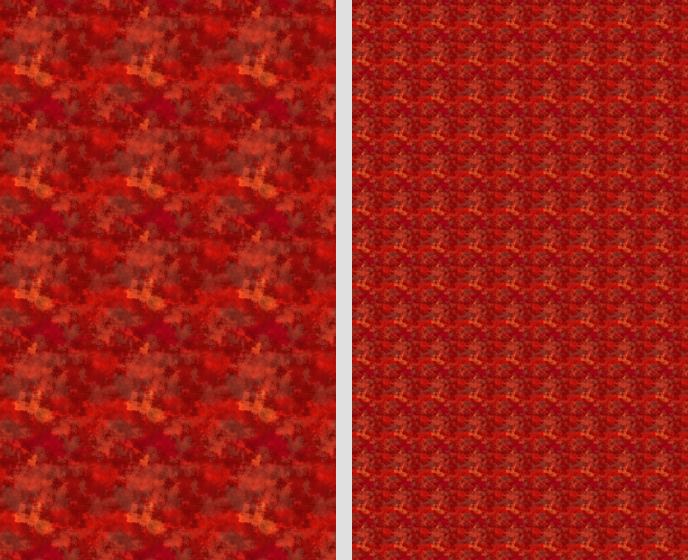
Left: one tile. Right: repeated 3 by 3.
Give the GLSL for this texture, as a WebGL 2 fragment shader.

```glsl
#version 300 es
precision highp float;

uniform vec2 u_resolution;
out vec4 outColor;

#define REPEATS vec2(3.0, 5.0)
#define WARP 0.06
#define RAGGED 1.35
#define GRAIN 0.32
#define DARK_RED vec3(0.53, 0.035, 0.025)
#define RED vec3(0.61, 0.06, 0.045)
#define BRIGHT_RED vec3(0.80, 0.08, 0.04)
#define CRIMSON vec3(0.61, 0.015, 0.075)
#define BROWN vec3(0.54, 0.19, 0.14)
#define RUST vec3(0.73, 0.21, 0.13)
#define ORANGE vec3(0.94, 0.35, 0.14)

vec2 hashGradient(vec2 cell, float seed) {
  vec3 q = fract((cell.xyx + seed * 19.7) * vec3(0.1031, 0.1030, 0.0973));
  q += dot(q, q.yzx + 33.33);
  float angle = 6.28319 * fract((q.x + q.y) * q.z);
  return vec2(cos(angle), sin(angle));
}

// Gradient noise on the unit tile, wrapping after "period" cells
float noise(vec2 p, float period, float seed) {
  p *= period;
  vec2 i = floor(p), f = p - i;
  vec2 s = f * f * f * (f * (f * 6.0 - 15.0) + 10.0);
  vec4 corner;
  for (int k = 0; k < 4; k++) {
    vec2 o = vec2(k & 1, k >> 1);
    corner[k] = dot(hashGradient(mod(i + o, period), seed), f - o);
  }
  return mix(mix(corner.x, corner.y, s.x), mix(corner.z, corner.w, s.x), s.y);
}

// Wrapping cloud noise, centred on zero
float cloud(vec2 p, float period, float seed) {
  float sum = 0.0, amplitude = 0.7;
  for (int k = 0; k < 5; k++) {
    sum += amplitude * noise(p, period, seed + float(k));
    period *= 2.0;
    amplitude *= 0.64;
  }
  return sum;
}

// Lays a ragged, soft-edged stain over the base; distances wrap at the tile
vec3 stain(vec3 base, vec2 p, vec2 centre, vec2 radius, float rough, vec3 color, float strength) {
  vec2 d = fract(p - centre + 0.5) - 0.5;
  float cover = 1.0 - length(d / radius) + RAGGED * rough;
  return mix(base, color, strength * smoothstep(-0.25, 0.6, cover));
}

void main() {
  vec2 tile = fract(gl_FragCoord.xy / u_resolution * REPEATS);

  // Cloud layers shared by all stains
  float broad = cloud(tile, 5.0, 1.0);
  float fine = cloud(tile, 9.0, 11.0);
  float flecks = cloud(tile, 7.0, 23.0);
  float mist = cloud(tile, 3.0, 37.0);
  vec2 p = tile + WARP * vec2(broad, mist);

  // Mottled red ground
  vec3 color = mix(DARK_RED, RED, smoothstep(-0.4, 0.2, broad));
  color = mix(color, BRIGHT_RED, 0.6 * smoothstep(0.05, 0.45, fine + 0.4 * mist));

  // Deep and bright reds
  color = stain(color, p, vec2(0.74, 0.53), vec2(0.20, 0.15), fine, DARK_RED, 0.8);
  color = stain(color, p, vec2(0.92, 0.77), vec2(0.17, 0.10), flecks, BRIGHT_RED, 0.7);
  color = stain(color, p, vec2(0.82, 0.25), vec2(0.18, 0.12), fine, BRIGHT_RED, 0.8);
  color = stain(color, p, vec2(0.05, 0.36), vec2(0.15, 0.09), broad, BRIGHT_RED, 0.7);
  color = stain(color, p, vec2(0.58, 0.42), vec2(0.09, 0.09), flecks, BRIGHT_RED, 0.55);

  // Brown and rust clouds, drifting down to the right
  color = stain(color, p, vec2(0.16, 0.53), vec2(0.19, 0.12), flecks, BROWN, 0.85);
  color = stain(color, p, vec2(0.43, 0.79), vec2(0.30, 0.08), fine, BROWN, 0.85);
  color = stain(color, p, vec2(0.28, 0.73), vec2(0.17, 0.09), flecks, RUST, 0.9);
  color = stain(color, p, vec2(0.43, 0.62), vec2(0.16, 0.11), fine, RUST, 0.85);
  color = stain(color, p, vec2(0.57, 0.53), vec2(0.12, 0.09), flecks, BROWN, 0.7);
  color = stain(color, p, vec2(0.88, 0.46), vec2(0.12, 0.09), fine, BROWN, 0.65);
  color = stain(color, p, vec2(0.10, 0.17), vec2(0.16, 0.10), flecks, BROWN, 0.8);
  color = stain(color, p, vec2(0.92, 0.05), vec2(0.13, 0.09), fine, RUST, 0.9);

  // Dark band across the tile, crimson pool above it
  color = stain(color, p, vec2(0.62, 0.89), vec2(0.75, 0.045), flecks, DARK_RED, 0.8);
  color = stain(color, p, vec2(0.43, 0.02), vec2(0.28, 0.10), broad, CRIMSON, 0.95);
  color = stain(color, p, vec2(0.64, 0.00), vec2(0.08, 0.07), flecks, BROWN, 0.7);

  // Glowing heart, stepping down to the right
  color = stain(color, p, vec2(0.29, 0.39), vec2(0.13, 0.08), fine, ORANGE, 0.75);
  color = stain(color, p, vec2(0.39, 0.31), vec2(0.10, 0.08), flecks, ORANGE, 0.9);
  color = stain(color, p, vec2(0.55, 0.19), vec2(0.08, 0.07), fine, RUST, 0.85);
  color = stain(color, p, vec2(0.28, 0.91), vec2(0.04, 0.04), fine, ORANGE, 0.8);

  // Scattered flecks of brown and rust
  color = mix(color, BROWN, 0.7 * smoothstep(0.13, 0.33, flecks - 0.3 * broad));
  color = mix(color, RUST, 0.5 * smoothstep(0.20, 0.42, mist + 0.4 * fine));

  // Fine light and shade
  color *= 1.0 + GRAIN * (fine + 0.6 * flecks);
  outColor = vec4(clamp(color, 0.0, 1.0), 1.0);
}
```
